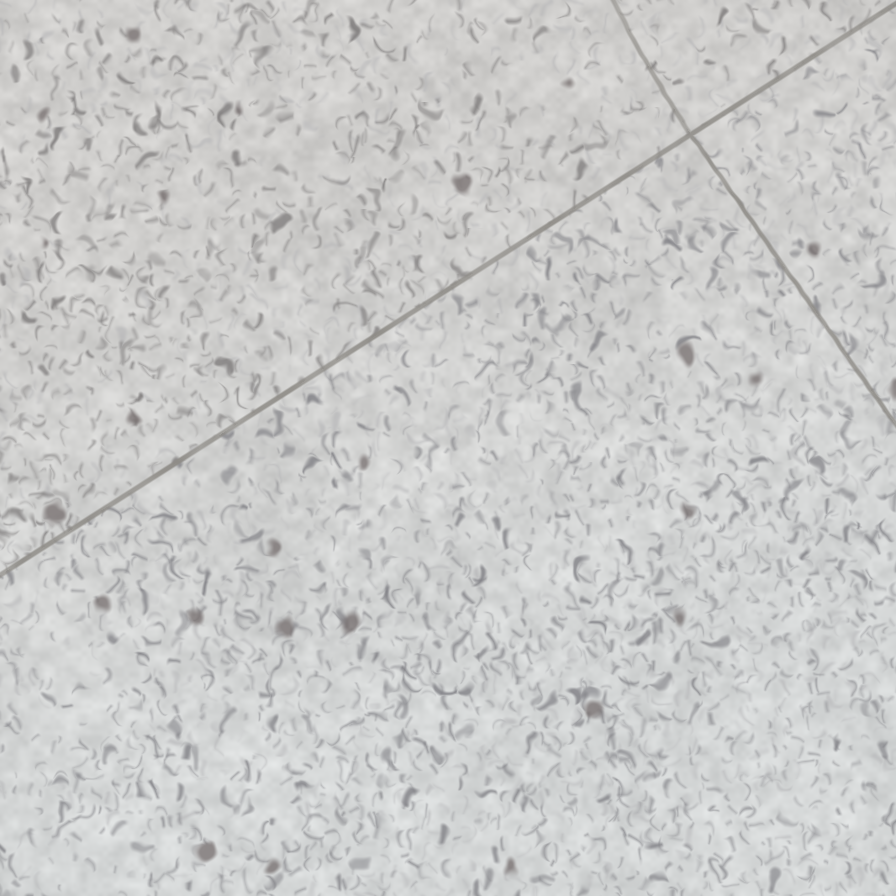
This texture is drawn by a three.js fragment shader. Its source:

```glsl
// Pale speckled stone slabs, split by two thin grey joints that cross near the top right.
// Layers of short bent flecks sit on jittered grids, thinned by noise into clumps,
// over a softly mottled ground; each slab shifts the fleck pattern so it breaks at the joints.
varying vec2 vUv;

float hash(vec2 p) {
  return fract(sin(dot(p, vec2(127.1, 311.7))) * 43758.5453);
}

float noise(vec2 p) {
  vec2 i = floor(p), f = fract(p);
  f = f * f * (3.0 - 2.0 * f);
  return mix(mix(hash(i), hash(i + vec2(1.0, 0.0)), f.x),
             mix(hash(i + vec2(0.0, 1.0)), hash(i + vec2(1.0, 1.0)), f.x), f.y);
}

float fbm(vec2 p) {
  return 0.55 * noise(p) + 0.3 * noise(p * 2.1 + 4.7) + 0.15 * noise(p * 4.3 + 9.2);
}

// Darkness of bent strokes, at most one per grid cell
float flecks(vec2 p, float grid, float amount) {
  vec2 g = p * grid, cell = floor(g);
  float dark = 0.0;
  for (int j = -1; j <= 1; j++) {
    for (int i = -1; i <= 1; i++) {
      vec2 id = cell + vec2(float(i), float(j));
      vec2 center = id + vec2(hash(id + 1.7), hash(id + 5.3));
      float clump = smoothstep(0.2, 0.75, fbm(center / grid * 8.0));
      float keep = step(hash(id + 9.1), amount * (0.2 + 1.1 * clump));

      // Angles lean towards the upright
      float angle = 1.75 + (hash(id + 13.9) + hash(id + 17.3) - 1.0) * 1.9;
      float c = cos(angle), s = sin(angle);
      vec2 q = mat2(c, -s, s, c) * (g - center);
      q.y += (hash(id + 21.1) - 0.5) * 2.4 * q.x * q.x;
      float along = q.x;
      float reach = mix(0.08, 0.44, hash(id + 25.7));
      q.x -= clamp(q.x, -reach, reach);
      float width = mix(0.06, 0.15, pow(hash(id + 29.3), 2.0)) * (1.0 + 0.7 * along);
      float shape = 1.0 - smoothstep(-0.0030 * grid, 0.0026 * grid, length(q) - width);
      float tone = mix(0.4, 1.0, hash(id + 33.1));
      dark = max(dark, keep * tone * shape);
    }
  }
  return dark;
}

// Rare round mineral spots
float spots(vec2 p) {
  vec2 g = p * 11.0, id = floor(g);
  vec2 center = id + 0.25 + 0.5 * vec2(hash(id + 2.3), hash(id + 6.1));
  float radius = mix(0.05, 0.12, hash(id + 8.8));
  float d = length((g - center) * vec2(1.0, 0.85)) - radius;
  return step(0.83, hash(id + 4.4)) * (1.0 - smoothstep(-0.05, 0.04, d));
}

void main() {
  vec2 uv = vUv;

  // Signed distances to the long joint and to the crossing one, which bends where they meet
  float longJoint = (uv.y - 0.358 - 0.638 * uv.x) * 0.843;
  float rise = uv.y - 0.85;
  float bend = rise > 0.0 ? 0.66 * rise - 0.53 * rise * rise : 0.705 * rise;
  float crossJoint = (uv.x - 0.771 + bend) * 0.82;
  float upper = step(0.0, longJoint);
  float slab = upper + 2.0 * step(0.0, crossJoint);

  // Ground: brighter and cooler towards the bottom, mottled and finely grained
  vec3 color = mix(vec3(0.835, 0.845, 0.845), vec3(0.812, 0.808, 0.800),
                   smoothstep(0.1, 0.95, uv.y - 0.25 * uv.x + 0.15));
  color += 0.06 * (fbm(uv * 13.0 + slab * 3.1) - 0.5);
  color += 0.07 * (noise(uv * 75.0) - 0.5) + 0.035 * (noise(uv * 170.0) - 0.5);

  // Flecks, with their outlines roughened by a small warp
  vec2 warp = vec2(noise(uv * 85.0), noise(uv * 85.0 + 31.4)) - 0.5;
  vec2 p = uv + 0.007 * warp + slab * 3.7;
  float fine = mix(0.85, 0.5, smoothstep(0.3, 0.9, uv.y));
  float faint = flecks(p + 0.41, 46.0, 0.75);
  float small = flecks(p + 1.23, 60.0, fine);
  float large = flecks(p, 37.0, 0.55);
  vec3 fleckColor = mix(vec3(0.50, 0.50, 0.52), vec3(0.49, 0.48, 0.48), upper);
  color = mix(color, vec3(0.70, 0.70, 0.71), 0.55 * faint);
  color = mix(color, fleckColor, 0.66 * small);
  color = mix(color, fleckColor, 0.82 * large);
  color = mix(color, vec3(0.46, 0.43, 0.43), 0.75 * spots(p));

  // Joints: thin grey lines with slight wear, the crossing one fainter above the meeting point
  float wear = 0.82 + 0.3 * (noise(uv * 40.0) - 0.5);
  float longLine = 1.0 - smoothstep(0.0014, 0.0042, abs(longJoint));
  float crossLine = 1.0 - smoothstep(0.0010, 0.0040, abs(crossJoint + 0.0015 * warp.x));
  crossLine *= mix(1.0, 0.72, step(0.0, rise));
  color = mix(color, vec3(0.56, 0.55, 0.53), wear * max(longLine, crossLine));

  gl_FragColor = vec4(color, 1.0);
}
```
